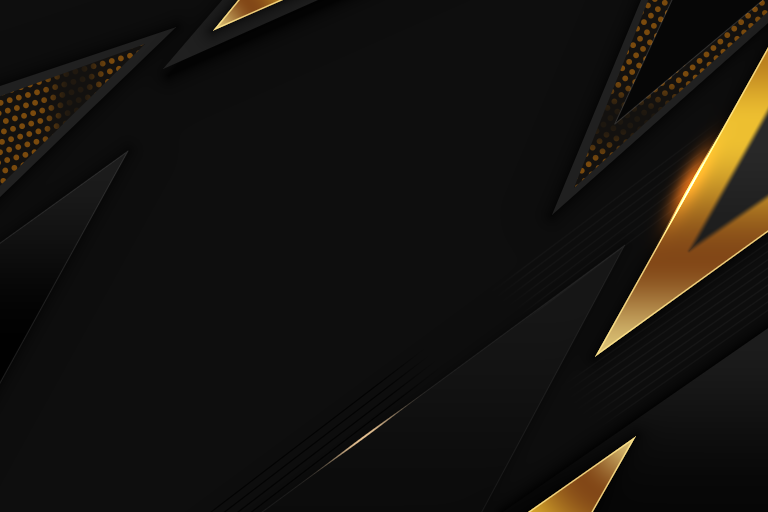
Reproduce this background procedurally as a Shadertoy shader.

```glsl
// Black backdrop with layered dark and gold wedges, dotted fills and fine stripes.
// Each wedge is an exact distance to two rays; the same distance gives its fill,
// rim and soft shadow. Units are canvas heights, with x centred on a 3:2 frame.

const vec3 BASE = vec3(0.053);
const vec3 BORDER = vec3(0.125);
const vec3 FIELD = vec3(0.075, 0.068, 0.06);
const vec3 DOT = vec3(0.48, 0.29, 0.05);
const vec3 CREAM = vec3(1.0, 0.90, 0.55);
const vec3 PALE = vec3(0.86, 0.76, 0.46);
const vec3 BRONZE = vec3(0.51, 0.28, 0.09);
const vec3 YELLOW = vec3(0.93, 0.75, 0.19);
const vec3 AMBER = vec3(0.72, 0.49, 0.12);
const vec3 FLARE = vec3(1.0, 0.48, 0.08);
const float DOT_GAP = 0.0185;
const float DOT_RADIUS = 0.0056;
const float RIM_WIDTH = 0.0014;
const float SHADOW_WIDTH = 0.016;

float cross2(vec2 a, vec2 b) { return a.x * b.y - a.y * b.x; }

float rayDistance(vec2 q, vec2 dir) {
    dir = normalize(dir);
    return length(q - dir * max(dot(q, dir), 0.0));
}

// Signed distance to the wedge opening from tip through a and b
float wedge(vec2 p, vec2 tip, vec2 a, vec2 b) {
    vec2 q = p - tip, u = a - tip, v = b - tip;
    float turn = sign(cross2(u, v));
    float inside = min(cross2(u, q) * turn, cross2(q, v) * turn);
    float d = min(rayDistance(q, u), rayDistance(q, v));
    return inside > 0.0 ? -d : d;
}

float cover(float d) { return clamp(0.5 - d * iResolution.y, 0.0, 1.0); }
float line(float d, float width) { return cover(abs(d) - 0.5 * width); }

void shade(inout vec3 col, float d, float strength) {
    col *= 1.0 - strength * exp(-max(d, 0.0) / SHADOW_WIDTH);
}

void fill(inout vec3 col, float d, vec3 ink) { col = mix(col, ink, cover(d)); }

vec3 goldRamp(float t) {
    vec3 c = mix(PALE, BRONZE, smoothstep(0.0, 0.32, t));
    c = mix(c, YELLOW, smoothstep(0.32, 0.72, t));
    return mix(c, AMBER, smoothstep(0.76, 1.0, t));
}

void goldWedge(inout vec3 col, float d, float t) {
    shade(col, d, 0.6);
    fill(col, d, goldRamp(t));
    col = mix(col, CREAM, 0.85 * line(d + RIM_WIDTH, 2.0 * RIM_WIDTH));
}

// Staggered dots on a tilted grid
float dots(vec2 p, float angle) {
    float c = cos(angle), s = sin(angle);
    vec2 g = vec2(c * p.x + s * p.y, c * p.y - s * p.x) / DOT_GAP;
    g.x += 0.5 * mod(floor(g.y), 2.0);
    return cover(length(fract(g) - 0.5) * DOT_GAP - DOT_RADIUS);
}

// Parallel lines beside segment a-b, stacked to its right and faded at both ends
float stripes(vec2 p, vec2 a, vec2 b, float count, float gap) {
    vec2 dir = normalize(b - a);
    float across = -cross2(dir, p - a);
    float along = dot(p - a, dir) / length(b - a);
    float id = clamp(round(across / gap), 0.0, count - 1.0);
    float fade = smoothstep(0.0, 0.15, along) * smoothstep(1.0, 0.75, along);
    return line(across - id * gap, 0.0025) * fade;
}

void mainImage(out vec4 fragColor, in vec2 fragCoord) {
    vec2 p = (fragCoord - 0.5 * iResolution.xy) / iResolution.y + vec2(0.75, 0.5);
    vec3 col = BASE;

    // Central panel with a lit upper edge
    vec2 panelTip = vec2(1.22, 0.521), panelFoot = vec2(0.512, 0.0);
    float panel = wedge(p, panelTip, panelFoot, vec2(0.941, 0.0));
    shade(col, panel, 0.3);
    fill(col, panel, vec3(mix(0.045, 0.088, smoothstep(0.0, 0.45, p.y))));
    float panelEdge = rayDistance(p - panelTip, panelFoot - panelTip);
    float spark = exp(-pow((p.x - 0.71) / 0.07, 2.0));
    col += 0.06 * line(panel, 0.002);
    col += vec3(0.8, 0.66, 0.48) * spark * line(panelEdge, 0.001 + 0.003 * spark);

    // Stripe groups
    col += 0.025 * stripes(p, vec2(0.96, 0.43), vec2(1.44, 0.79), 7.0, 0.014);
    col *= 1.0 - 0.8 * stripes(p, vec2(0.36, -0.04), vec2(0.85, 0.335), 4.0, 0.016);
    col += 0.035 * stripes(p, vec2(1.09, 0.24), vec2(1.75, 0.70), 9.0, 0.0135);

    // Lower right panel
    float corner = wedge(p, vec2(0.982, 0.0), vec2(1.5, 0.359), vec2(1.5, 0.0));
    shade(col, corner, 0.85);
    float sheen = smoothstep(0.0, 0.38, p.y);
    fill(col, corner, vec3(0.025 + 0.09 * sheen));
    goldWedge(col, wedge(p, vec2(1.242, 0.148), vec2(1.031, 0.0), vec2(1.158, 0.0)),
              length(p - vec2(1.242, 0.148)) / 0.42);

    // Upper left dotted wedge
    float d = wedge(p, vec2(0.344, 0.947), vec2(0.0, 0.832), vec2(0.0, 0.615));
    shade(col, d, 0.6);
    fill(col, d, BORDER);
    d = wedge(p, vec2(0.283, 0.914), vec2(0.0, 0.812), vec2(0.0, 0.637));
    float visible = mix(0.12, 1.0, smoothstep(0.01, 0.075, abs(p.x - 0.148)));
    fill(col, d, mix(FIELD, DOT, visible * dots(p, 0.28)));

    // Left dark wedge
    d = wedge(p, vec2(0.25, 0.705), vec2(0.0, 0.525), vec2(0.0, 0.252));
    shade(col, d, 0.5);
    fill(col, d, vec3(mix(0.005, 0.11, smoothstep(0.33, 0.7, p.y))));
    col += 0.10 * line(d, 0.002);

    // Top wedge with a gold core
    d = wedge(p, vec2(0.318, 0.865), vec2(0.434, 1.0), vec2(0.621, 1.0));
    shade(col, wedge(p + vec2(-0.012, 0.012), vec2(0.318, 0.865), vec2(0.434, 1.0), vec2(0.621, 1.0)), 0.8);
    fill(col, d, BORDER);
    goldWedge(col, wedge(p, vec2(0.416, 0.940), vec2(0.465, 1.0), vec2(0.553, 1.0)),
              length(p - vec2(0.416, 0.940)) / 0.28);

    // Upper right dotted chevron
    d = wedge(p, vec2(1.078, 0.580), vec2(1.252, 1.0), vec2(1.5, 0.955));
    shade(col, d, 0.6);
    fill(col, d, BORDER);
    d = wedge(p, vec2(1.121, 0.633), vec2(1.266, 1.0), vec2(1.5, 0.977));
    visible = mix(0.1, 1.0, smoothstep(0.01, 0.09, abs(p.y - 0.765)));
    fill(col, d, mix(FIELD, DOT, visible * dots(p, 0.75)));
    d = wedge(p, vec2(1.201, 0.758), vec2(1.3125, 1.0), vec2(1.49, 1.0));
    fill(col, d, vec3(0.022));
    col += 0.14 * line(d, 0.002);

    // Large gold chevron, its flare and its dark opening
    vec2 goldTip = vec2(1.162, 0.303), goldTop = vec2(1.5, 0.908);
    vec2 edgeDir = normalize(goldTop - goldTip), f = p - vec2(1.348, 0.639);
    vec2 flareAt = vec2(dot(f, edgeDir) / 0.075, cross2(edgeDir, f) / 0.022);
    float flare = exp(-dot(flareAt, flareAt));
    d = wedge(p, goldTip, goldTop, vec2(1.5, 0.547));
    goldWedge(col, d, (p.y - goldTip.y) / 0.6);
    col += FLARE * flare * mix(0.8, 0.25, cover(d));
    col += CREAM * flare * line(d, 0.005);
    d = wedge(p, vec2(1.346, 0.510), vec2(1.5, 0.785), vec2(1.5, 0.615));
    float opening = 0.11 + 0.05 * smoothstep(0.5, 0.75, p.y);
    col = mix(col, vec3(opening), smoothstep(0.006, -0.008, d));

    fragColor = vec4(clamp(col, 0.0, 1.0), 1.0);
}
```
